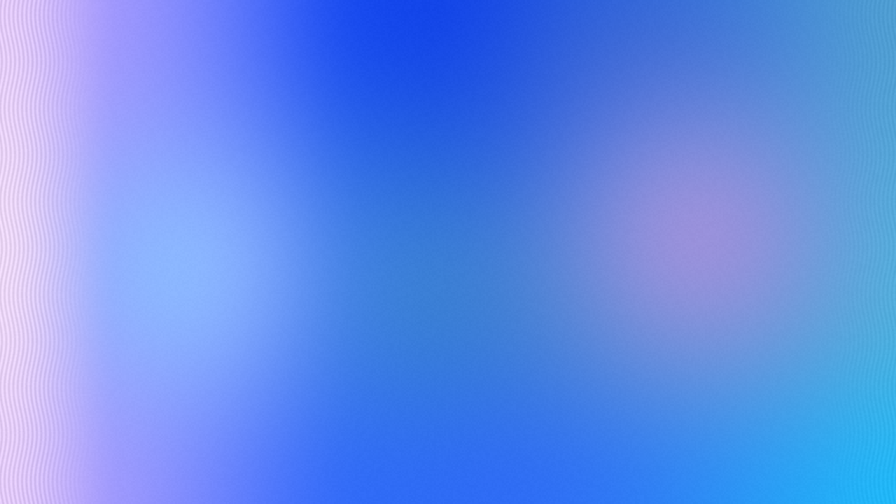
This background is drawn by a Shadertoy shader. Its source:

```glsl
// Soft blurred gradient: blue field, pink left edge, cyan right edge and two round glows.

// Elliptical gaussian glow, 1 at its centre
float glow(vec2 p, vec2 centre, vec2 radius) {
    vec2 d = (p - centre) / radius;
    return exp(-dot(d, d));
}

float hash(vec2 p) {
    return fract(sin(dot(p, vec2(12.9898, 78.233))) * 43758.5453);
}

void mainImage(out vec4 fragColor, in vec2 fragCoord) {
    vec2 uv = fragCoord / iResolution.xy;
    float lower = smoothstep(0.0, 0.42, uv.y);
    float upper = smoothstep(0.42, 1.0, uv.y);

    // Blue field, deepest at the top and purer towards the left
    vec3 color = mix(vec3(0.18, 0.42, 0.96), vec3(0.21, 0.49, 0.83), lower);
    color = mix(color, vec3(0.06, 0.26, 0.92), upper);
    color = mix(color, vec3(0.21, 0.40, 1.0), 1.0 - smoothstep(0.15, 0.5, uv.x));

    // Cyan wash on the right, muted and broader towards the top
    vec3 cyan = mix(vec3(0.12, 0.73, 0.97), vec3(0.28, 0.70, 0.86), lower);
    cyan = mix(cyan, vec3(0.31, 0.63, 0.82), upper);
    color = mix(color, cyan, pow(smoothstep(0.48, 1.05, uv.x), mix(1.5, 1.0, upper)));
    color = mix(color, vec3(0.22, 0.40, 0.80), 0.5 * glow(uv, vec2(0.70, 0.90), vec2(0.16, 0.25)));

    // Violet wash on the left
    color = mix(color, vec3(0.67, 0.61, 0.99), 1.0 - smoothstep(0.06, 0.41, uv.x));

    // Sky blue and lilac glows
    color = mix(color, vec3(0.55, 0.73, 1.0), 0.92 * glow(uv, vec2(0.20, 0.46), vec2(0.15, 0.29)));
    color = mix(color, vec3(0.63, 0.57, 0.86), 0.92 * glow(uv, vec2(0.78, 0.53), vec2(0.165, 0.30)));

    // Pale pink edge, lightest at mid height
    float pinkEdge = 1.0 - smoothstep(0.0, 0.135, uv.x);
    vec3 pink = mix(vec3(0.87, 0.77, 0.97), vec3(0.92, 0.84, 0.96), glow(uv, vec2(0.0, 0.5), vec2(1.0, 0.4)));
    color = mix(color, pink, pinkEdge);

    // Fine wavy lines near both sides
    float ripple = sin(6.2832 * (uv.x * 205.0 + 0.7 * sin(uv.y * 34.0)));
    float sides = 0.045 * (1.0 - smoothstep(0.03, 0.11, uv.x)) + 0.016 * smoothstep(0.9, 1.0, uv.x);
    color += ripple * sides;

    // Faint grain against banding
    color += (hash(floor(uv * vec2(512.0, 288.0))) - 0.5) * 0.014;

    fragColor = vec4(clamp(color, 0.0, 1.0), 1.0);
}
```
